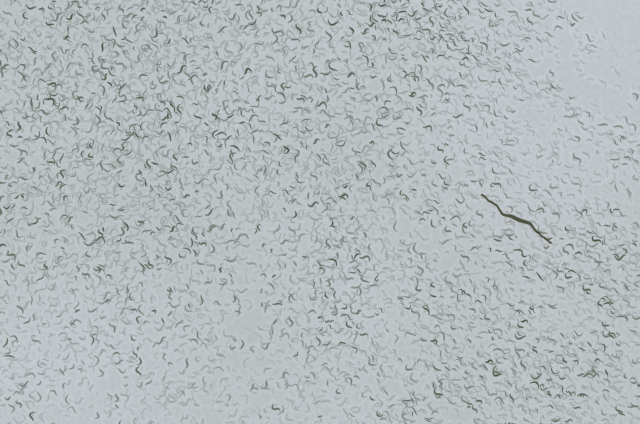
Give the GLSL for this texture, as a Shadertoy shader.

```glsl
// Pale blue-grey plaster strewn with small curved olive flecks and one long crack.
// Layers of jittered cells each hold a bent, tapered stroke; broad patches and
// slanted streaks of gradient noise steer how many strokes show and how dark.

const vec3 PLASTER = vec3(0.724, 0.744, 0.754);
const vec3 PALE_TINT = vec3(0.030, 0.032, 0.040);
const vec3 FLECK_INK = vec3(0.27, 0.30, 0.24);
const vec3 CRACK_INK = vec3(0.26, 0.28, 0.21);
const float FLOW_ANGLE = -0.55;
const float CELL = 0.025;
const int LAYERS = 5;

vec2 hash2(vec2 p) {
    vec3 q = fract(p.xyx * vec3(0.1031, 0.1030, 0.0973));
    q += dot(q, q.yzx + 33.33);
    return fract((q.xx + q.yz) * q.zy);
}

float gradientDot(vec2 cell, vec2 offset) {
    float a = 6.2832 * hash2(cell).x;
    return dot(vec2(cos(a), sin(a)), offset);
}

float gradientNoise(vec2 p) {
    vec2 i = floor(p), f = fract(p);
    vec2 u = f * f * f * (f * (f * 6.0 - 15.0) + 10.0);
    vec2 e = vec2(1.0, 0.0);
    float low = mix(gradientDot(i, f), gradientDot(i + e, f - e), u.x);
    float high = mix(gradientDot(i + e.yx, f - e.yx), gradientDot(i + 1.0, f - 1.0), u.x);
    return mix(low, high, u.y);
}

vec2 rotate(vec2 p, float a) {
    float c = cos(a), s = sin(a);
    return vec2(c * p.x + s * p.y, c * p.y - s * p.x);
}

// Soft elliptical patch
float patchAt(vec2 p, vec2 centre, vec2 radius) {
    vec2 q = (p - centre) / radius;
    return exp(-dot(q, q));
}

// Share of strokes that show at p
float fleckDensity(vec2 p) {
    float d = 0.50;
    d += 0.32 * patchAt(p, vec2(0.30, 0.75), vec2(0.42, 0.36));
    d += 0.32 * patchAt(p, vec2(0.95, 1.00), vec2(0.20, 0.14));
    d += 0.22 * patchAt(p, vec2(0.79, 0.42), vec2(0.09, 0.25));
    d += 0.22 * patchAt(p, vec2(1.32, 0.17), vec2(0.32, 0.17));
    d -= 0.50 * patchAt(p, vec2(1.50, 0.90), vec2(0.24, 0.24));
    d -= 0.28 * patchAt(p, vec2(0.20, 0.00), vec2(0.55, 0.20));
    d -= 0.24 * patchAt(p, vec2(0.60, 0.22), vec2(0.08, 0.30));
    vec2 along = rotate(p, FLOW_ANGLE);
    float streak = gradientNoise(along * vec2(1.6, 13.0) + 4.0);
    d += 0.55 * streak * smoothstep(0.75, 1.15, p.x) * smoothstep(0.1, 0.4, p.y);
    return d + 0.28 * gradientNoise(p * 7.0) + 0.22 * gradientNoise(p * 17.0 + 9.0);
}

// Distance to a bent stroke lying along x
float bentStroke(vec2 q, float halfLength, float bend, float sway) {
    float t = clamp(q.x / halfLength, -1.0, 1.0);
    float curve = halfLength * (bend * (t * t - 0.4) + sway * t * (1.0 - t * t));
    float slope = 2.0 * bend * t + sway * (1.0 - 3.0 * t * t);
    float across = (q.y - curve) * inversesqrt(1.0 + slope * slope);
    return length(vec2(q.x - t * halfLength, across)) + 0.0012 * t * t;
}

// Darkness of the flecks in x, their pale rims in y
vec2 fleckLayer(vec2 p, float seed, float density, float soft) {
    vec2 grid = rotate(p, seed * 1.3) / CELL + seed * 17.0;
    vec2 home = floor(grid);
    float spread = mix(3.0, 1.5, smoothstep(0.6, 1.2, p.x));
    vec2 result = vec2(0.0);
    for (int y = -1; y <= 1; y++)
    for (int x = -1; x <= 1; x++) {
        vec2 id = home + vec2(x, y);
        vec2 place = hash2(id + seed * 31.0);
        vec2 shape = hash2(id + seed * 47.0 + 80.0);
        vec2 tone = hash2(id + seed * 59.0 + 160.0);
        vec2 q = rotate((grid - id - 0.15 - 0.7 * place) * CELL, -seed * 1.3);
        q = rotate(q, FLOW_ANGLE + spread * (shape.x - 0.5));
        float halfLength = mix(0.004, 0.0125, shape.y);
        float d = bentStroke(q, halfLength, 1.5 * (place.x - 0.5), 1.6 * (tone.y - 0.5));
        float width = mix(0.0012, 0.0024, tone.y);
        float shown = smoothstep(tone.x - 0.08, tone.x + 0.12, density);
        float strength = shown * mix(0.20, 0.95, pow(place.y, 4.0)) * mix(0.65, 1.15, density);
        float ink = 1.0 - smoothstep(width - soft, width + soft, d);
        float rim = patchAt(vec2(d, 0.0), vec2(0.0065, 0.0), vec2(0.0025, 1.0));
        result = max(result, vec2(ink * strength, rim * shown));
    }
    return result;
}

// Long wavering crack, thickest near its middle
float crack(vec2 p, float soft) {
    vec2 q = rotate(p - vec2(1.218, 0.484), FLOW_ANGLE);
    q.y -= 0.005 * sin(q.x * 55.0) + 0.006 * gradientNoise(vec2(q.x * 45.0, 3.0));
    float width = 0.0022 + 0.0024 * patchAt(q, vec2(0.005, 0.0), vec2(0.035, 1.0));
    float d = length(vec2(max(abs(q.x) - 0.099, 0.0), q.y));
    return 1.0 - smoothstep(width - soft, width + soft, d);
}

void mainImage(out vec4 fragColor, in vec2 fragCoord) {
    vec2 p = fragCoord / iResolution.y;
    float soft = max(0.0022, 0.8 / iResolution.y);
    float density = clamp(fleckDensity(p), 0.0, 1.0);

    // Plaster with broad light and fine mottling
    float light = patchAt(p, vec2(1.5, 0.95), vec2(0.55, 0.5));
    light += 0.45 * patchAt(p, vec2(0.25, 0.05), vec2(0.6, 0.3));
    light += 0.5 * gradientNoise(p * 3.0 + 20.0) + 0.7 * gradientNoise(p * 85.0);
    vec3 color = PLASTER + PALE_TINT * light;

    // Flecks and their rims
    vec2 flecks = vec2(0.0);
    for (int i = 1; i <= LAYERS; i++)
        flecks = max(flecks, fleckLayer(p, float(i), density, soft));
    color += PALE_TINT * 0.7 * flecks.y * (1.0 - flecks.x);
    color = mix(color, FLECK_INK, min(flecks.x, 0.9));

    color = mix(color, CRACK_INK, 0.92 * crack(p, soft));
    fragColor = vec4(color, 1.0);
}
```
